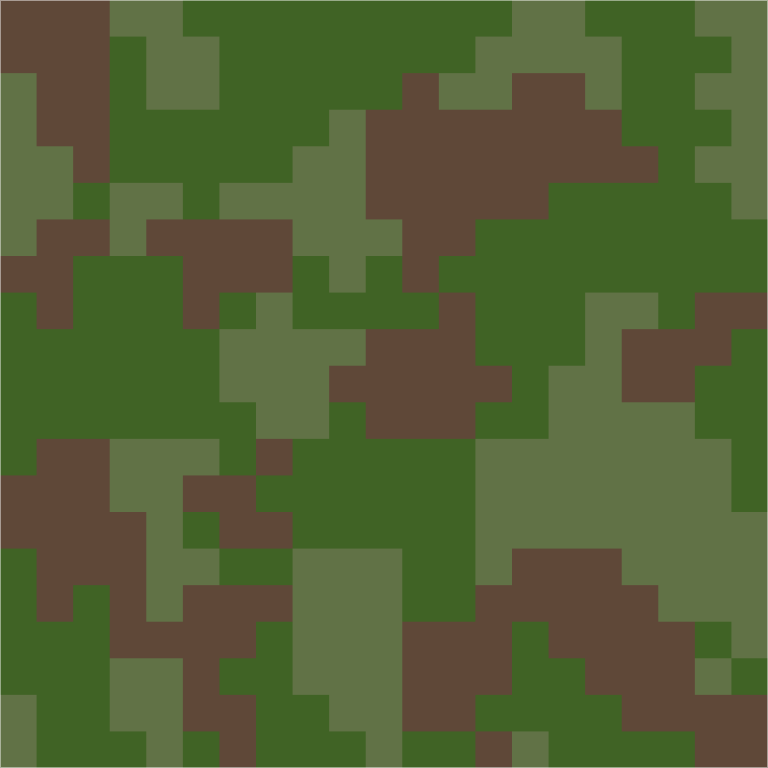
This pattern is drawn by a Shadertoy shader. Its source:

```glsl
#define CELLS 21.0
#define WAVES 12
#define MIN_FREQ 1.6
#define MAX_FREQ 4.4
#define JITTER 0.38
#define BROWN_LEVEL 0.58
#define LIGHT_LEVEL 0.24
#define RIM_WIDTH 0.001
#define RIM_STRENGTH 0.6

const float TAU = 6.2831853;
const vec3 DARK_GREEN  = vec3(0.251, 0.388, 0.145);
const vec3 LIGHT_GREEN = vec3(0.380, 0.447, 0.273);
const vec3 BROWN       = vec3(0.374, 0.282, 0.220);

float hash(vec2 p) {
    return fract(sin(dot(p, vec2(127.1, 311.7))) * 43758.5453);
}

// Sum of whole-period waves plus grain, with mean 0 and deviation 1
float blotches(vec2 cell, float seed) {
    float sum = 0.0;
    for (int i = 0; i < WAVES; i++) {
        float n = float(i);
        float angle = 0.5 * TAU * (n + hash(vec2(n, seed))) / float(WAVES);
        float freq = mix(MIN_FREQ, MAX_FREQ, fract(n * 0.618 + seed * 0.37));
        vec2 wave = floor(freq * vec2(cos(angle), sin(angle)) + 0.5);
        float phase = hash(vec2(seed, n + 17.0));
        sum += cos(TAU * (dot(wave, cell) / CELLS + phase));
    }
    sum *= sqrt(2.0 / float(WAVES));
    float grain = (hash(cell + seed * 31.0) - 0.5) * sqrt(12.0);
    return (sum + JITTER * grain) / sqrt(1.0 + JITTER * JITTER);
}

// Brown lies over light green, which lies over dark green
vec3 cellColor(vec2 cell) {
    if (blotches(cell, 3.0) > BROWN_LEVEL) return BROWN;
    if (blotches(cell, 8.0) > LIGHT_LEVEL) return LIGHT_GREEN;
    return DARK_GREEN;
}

void mainImage(out vec4 fragColor, in vec2 fragCoord) {
    vec2 uv = fragCoord / iResolution.xy;
    vec2 pos = uv * CELLS;

    // Blend the four cells around the nearest corner over one pixel
    vec2 corner = floor(pos + 0.5);
    vec2 blend = clamp((pos - corner) * iResolution.xy / CELLS + 0.5, 0.0, 1.0);
    vec3 below = mix(cellColor(corner - 1.0), cellColor(corner - vec2(0.0, 1.0)), blend.x);
    vec3 above = mix(cellColor(corner - vec2(1.0, 0.0)), cellColor(corner), blend.x);
    vec3 color = mix(below, above, blend.y);

    // Thin pale rim along the canvas border
    vec2 inset = min(uv, 1.0 - uv);
    vec2 cover = clamp((RIM_WIDTH - inset) * iResolution.xy + 0.5, 0.0, 1.0);
    color = mix(color, vec3(1.0), RIM_STRENGTH * max(cover.x, cover.y));

    fragColor = vec4(color, 1.0);
}
```
